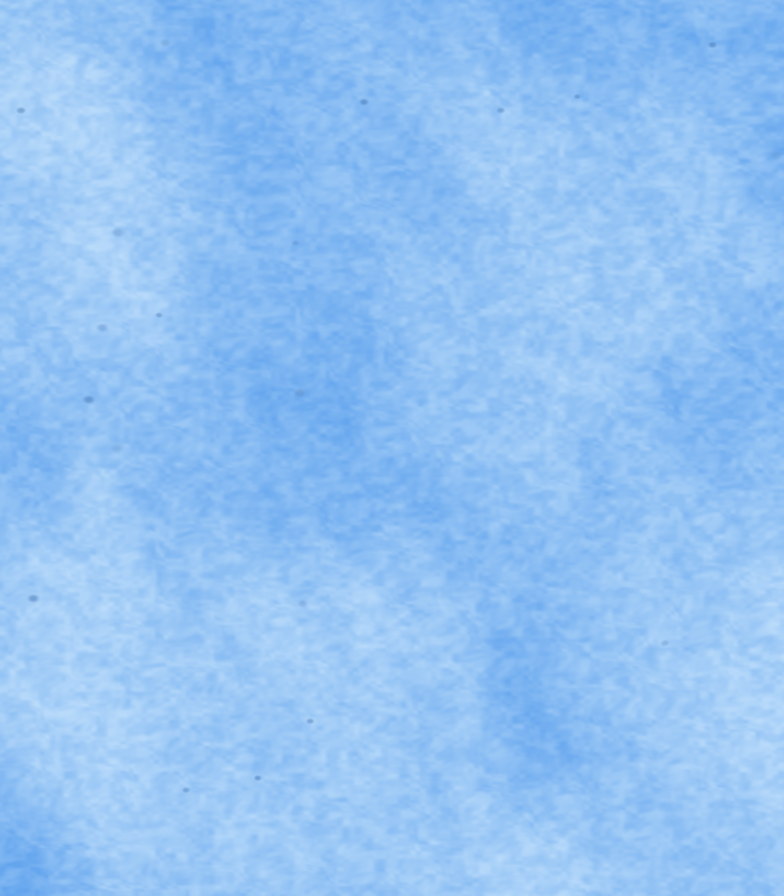
This texture is drawn by a Shadertoy shader. Its source:

```glsl
#define DEEP_BLUE vec3(0.46, 0.69, 0.942)
#define PALE_BLUE vec3(0.65, 0.81, 0.970)
#define SPECK_BLUE vec3(0.30, 0.50, 0.74)
#define CLOUD_SCALE vec2(5.6, 3.8)
#define CLOUD_LEAN 0.35
#define CLOUD_CONTRAST 2.05
#define GRAIN_SCALE vec2(78.0, 112.0)
#define GRAIN_CONTRAST 0.85
#define SPECK_CELLS 13.0
#define SPECK_SHARE 0.13

float hash(vec2 p) {
    vec3 q = fract(p.xyx * vec3(0.1031, 0.1030, 0.0973));
    q += dot(q, q.yzx + 33.33);
    return fract((q.x + q.y) * q.z);
}

float valueNoise(vec2 p) {
    vec2 cell = floor(p);
    vec2 f = fract(p);
    f = f * f * f * (f * (f * 6.0 - 15.0) + 10.0);
    float low = mix(hash(cell), hash(cell + vec2(1, 0)), f.x);
    float high = mix(hash(cell + vec2(0, 1)), hash(cell + vec2(1, 1)), f.x);
    return mix(low, high, f.y);
}

// Layered noise, centred on zero
float fbm(vec2 p) {
    const mat2 turn = mat2(0.921, 0.389, -0.389, 0.921);
    float sum = 0.0, weight = 0.5, total = 0.0;
    for (int i = 0; i < 5; i++) {
        sum += weight * (valueNoise(p) - 0.5);
        total += weight;
        weight *= 0.5;
        p = turn * p * 2.03 + 17.3;
    }
    return sum / total;
}

// Soft washes, stretched upright and leaning to the left
float clouds(vec2 p) {
    p.x += CLOUD_LEAN * p.y;
    vec2 q = p * CLOUD_SCALE + 41.0;
    vec2 warp = vec2(fbm(q + 71.0), fbm(q + 133.0));
    return fbm(q + 0.9 * warp);
}

// Paper tooth: short flat flecks of two sizes
float grain(vec2 p) {
    vec2 q = p * GRAIN_SCALE;
    q += 0.8 * (valueNoise(q * 0.4 + 9.0) - 0.5);
    float coarse = valueNoise(q + 5.0) - 0.5;
    float fine = valueNoise(q * 1.9 + 57.0) - 0.5;
    return 0.6 * coarse + 0.4 * fine;
}

// Rare dark dots, at most one per cell
float specks(vec2 p) {
    vec2 cell = floor(p * SPECK_CELLS);
    vec2 jitter = vec2(hash(cell + 11.0), hash(cell + 37.0));
    vec2 offset = fract(p * SPECK_CELLS) - mix(vec2(0.2), vec2(0.8), jitter);
    float radius = mix(0.05, 0.10, hash(cell + 83.0));
    float dot_ = 1.0 - smoothstep(0.2 * radius, radius, length(offset * vec2(0.8, 1.1)));
    float present = step(hash(cell + 101.0), SPECK_SHARE);
    return dot_ * present * mix(0.2, 0.65, hash(cell + 59.0));
}

void mainImage(out vec4 fragColor, in vec2 fragCoord) {
    vec2 p = fragCoord / iResolution.y;

    float tone = 0.5 + CLOUD_CONTRAST * clouds(p) + GRAIN_CONTRAST * grain(p);
    vec3 color = mix(DEEP_BLUE, PALE_BLUE, clamp(tone, -0.35, 1.4));
    color = mix(color, SPECK_BLUE, specks(p));

    fragColor = vec4(color, 1.0);
}
```
